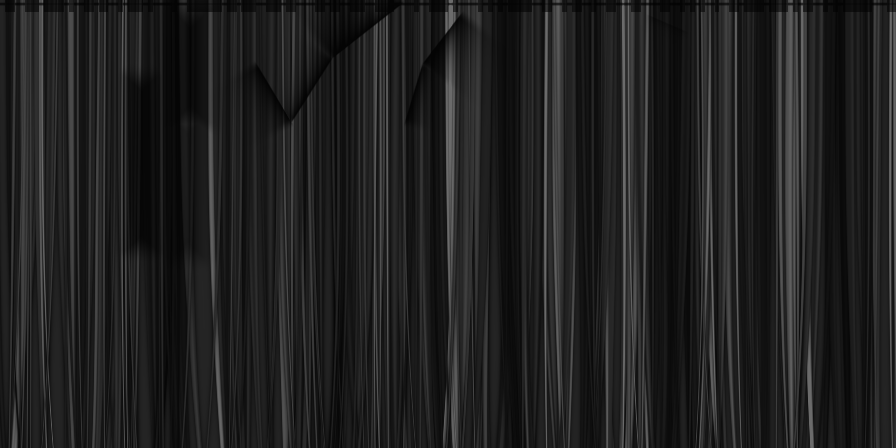
Give the GLSL for this texture, as a WebGL 2 fragment shader.

```glsl
#version 300 es
precision highp float;
// Draws a curtain of dark, fibrous hair locks with soft folds and shadows near the roots.

uniform vec2 u_resolution;
out vec4 fragColor;

const float TAU = 6.2831853;
const float FIBRE_SIZE = 0.008;
const float CLUMP_PERIOD = 0.19;
const int LOCK_LAYERS = 6;
const int STRAND_LAYERS = 5;

float hash(vec2 p) {
    return fract(sin(dot(p, vec2(127.1, 311.7))) * 43758.5453);
}

float fibreNoise(float x, float seed) {
    float cell = floor(x);
    float f = smoothstep(0.0, 1.0, x - cell);
    return mix(hash(vec2(cell, seed)), hash(vec2(cell + 1.0, seed)), f);
}

// Alternating bright clumps, with a deeper valley every second one.
float clumpLight(float x) {
    float crest = 0.5 + 0.5 * cos(TAU * (x - 0.078) / CLUMP_PERIOD);
    float valley = 0.5 + 0.5 * cos(TAU * x / (2.0 * CLUMP_PERIOD));
    return 0.72 + 0.62 * crest * crest - 0.35 * pow(valley, 4.0);
}

// Lays one row of bent, tapering strands over the shade beneath it.
float strandLayer(float shade, vec2 p, float spacing, float halfWidth,
                  float coverage, float seed, float pixel) {
    float cell = floor(p.x / spacing);
    float drop = 1.0 - p.y;
    for (int j = -2; j <= 2; j++) {
        float id = cell + float(j);
        if (hash(vec2(id, seed)) > coverage) continue;
        float place = hash(vec2(id, seed + 1.3));
        float bend = hash(vec2(id, seed + 2.7)) - 0.5;
        float lean = hash(vec2(id, seed + 4.1)) - 0.5;
        float tone = hash(vec2(id, seed + 5.9));
        float root = (id + place) * spacing;
        float centre = root + 0.055 * bend * drop * drop * drop + 0.026 * lean * drop;
        float taper = mix(1.0, 0.45, smoothstep(0.35, 1.05, drop));
        float width = halfWidth * mix(0.55, 1.2, place) * taper;
        float offset = p.x - centre;
        float edge = abs(offset) - width;

        // Contact shadow, then the lock with its own lengthwise fibres.
        shade *= 1.0 - 0.5 * exp(-max(edge, 0.0) / 0.0035);
        float fibre = fibreNoise(offset / (FIBRE_SIZE * taper), seed + id);
        float body = mix(0.07, 0.31, tone) * mix(0.5, 1.5, fibre);
        body *= clumpLight(root) * (1.0 - 0.25 * smoothstep(-0.004, 0.0, edge));
        shade = mix(shade, body, 1.0 - smoothstep(-0.6 * pixel, 0.6 * pixel, edge));
    }
    return shade;
}

// Shadow with a crisp edge from a to b, fading out on its left side.
float foldShadow(vec2 p, vec2 a, vec2 b, float depth, float pixel) {
    vec2 along = normalize(b - a);
    vec2 q = p - a;
    float side = along.x * q.y - along.y * q.x;
    float t = dot(q, along);
    float ends = smoothstep(-0.012, 0.012, t)
               * (1.0 - smoothstep(-0.012, 0.012, t - length(b - a)));
    return ends * smoothstep(-pixel, pixel, side) * exp(-max(side, 0.0) / depth);
}

float softBox(vec2 p, vec2 centre, vec2 halfSize, float blur) {
    vec2 d = abs(p - centre) - halfSize;
    return 1.0 - smoothstep(-blur, blur, length(max(d, 0.0)) + min(max(d.x, d.y), 0.0));
}

// Dark seam along the roots with short, uneven tabs.
float rootSeam(vec2 p, float pixel) {
    float tab = hash(vec2(floor(p.x / 0.011), 71.0));
    float tabs = smoothstep(0.972, 0.972 + pixel, p.y) * step(0.5, tab) * 0.55;
    float line = 1.0 - smoothstep(0.002, 0.002 + pixel, abs(p.y - 0.991));
    return max(tabs, 0.65 * line);
}

void main() {
    vec2 p = gl_FragCoord.xy / u_resolution.y;
    float pixel = 1.0 / u_resolution.y;
    float shade = 0.115;

    // Broad locks first, loose fine strands above them.
    for (int i = 0; i < LOCK_LAYERS; i++) {
        float k = float(i);
        shade = strandLayer(shade, p, 0.078 - 0.006 * k, 0.021 - 0.002 * k,
                            0.62, 11.0 + 17.0 * k, pixel);
    }
    for (int i = 0; i < STRAND_LAYERS; i++) {
        float k = float(i);
        shade = strandLayer(shade, p, 0.029 - 0.002 * k, 0.0036,
                            0.36, 151.0 + 23.0 * k, pixel);
    }
    shade = shade * 1.12 + 0.015;

    // Folds and hollows.
    float fold = foldShadow(p, vec2(0.651, 0.727), vec2(0.573, 0.857), 0.03, pixel);
    fold = max(fold, foldShadow(p, vec2(0.651, 0.727), vec2(0.742, 0.870), 0.025, pixel));
    fold = max(fold, foldShadow(p, vec2(0.742, 0.870), vec2(0.898, 0.992), 0.05, pixel));
    fold = max(fold, foldShadow(p, vec2(0.943, 0.857), vec2(0.904, 0.727), 0.022, pixel));
    fold = max(fold, foldShadow(p, vec2(1.029, 0.969), vec2(0.943, 0.857), 0.045, pixel));
    fold = max(fold, 0.4 * foldShadow(p, vec2(1.53, 0.93), vec2(1.45, 0.965), 0.012, pixel));
    float hollow = 0.75 * softBox(p, vec2(0.316, 0.635), vec2(0.03, 0.19), 0.035);
    hollow = max(hollow, 0.8 * softBox(p, vec2(0.425, 0.85), vec2(0.035, 0.12), 0.05));
    hollow = max(hollow, 0.5 * softBox(p, vec2(0.42, 0.58), vec2(0.03, 0.15), 0.04));
    shade *= (1.0 - 0.92 * fold) * (1.0 - hollow) * (1.0 - rootSeam(p, pixel));

    fragColor = vec4(vec3(clamp(shade, 0.015, 0.42)), 1.0);
}
```
